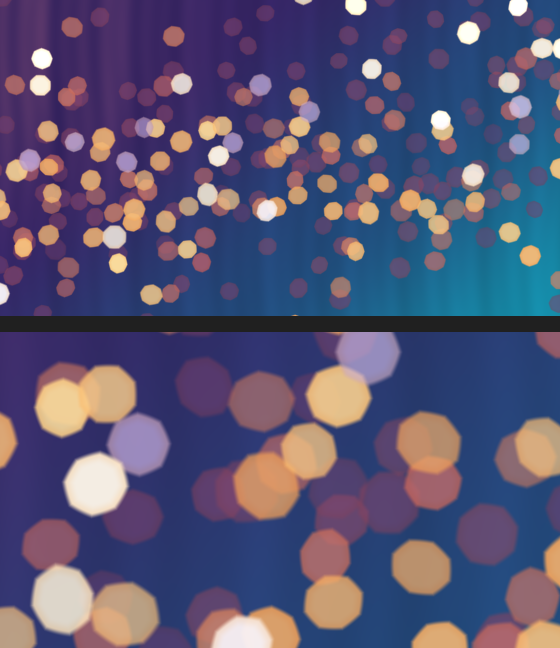
Top, the full canvas; bottom, a detail of the centre.
This background is drawn by a WebGL 1 fragment shader. Its source:

```glsl
precision highp float;
// Defocused city lights: faceted warm and white discs over a violet to teal haze.

uniform vec2 u_resolution;

const float FACET = 0.785398; // angle of one side of the eight-bladed aperture

float hash(vec2 p, float seed) {
    return fract(sin(dot(p, vec2(127.1, 311.7)) + seed * 74.7) * 43758.545);
}

mat2 rotation(float angle) {
    float c = cos(angle), s = sin(angle);
    return mat2(c, -s, s, c);
}

// Radius measured through a rounded octagon; 1 lies on its edge.
float apertureRadius(vec2 p, float radius) {
    float side = mod(atan(p.y, p.x + 1e-6), FACET) - 0.5 * FACET;
    return length(p) / radius * mix(1.0, cos(side) / cos(0.25 * FACET), 0.7);
}

// Gaussian weight of a horizontal band: x is its centre, y its half width.
float bandWeight(float y, vec2 band) {
    float d = (y - band.x) / band.y;
    return exp(-d * d);
}

// Slow sums of sines in x, drifting a little with height.
float curtain(vec2 p) {
    float s = sin(p.x * 23.0 + 0.6 * sin(p.y * 5.0));
    s += 0.7 * sin(p.x * 51.0 + 1.7);
    s += 0.5 * sin(p.x * 97.0 + sin(p.y * 9.0));
    return 0.5 + s / 4.4;
}

vec3 haze(vec2 p, float aspect) {
    float x = p.x / aspect;
    float slope = 0.75 * x + 0.45 * (1.0 - p.y);
    vec3 color = mix(vec3(0.21, 0.14, 0.39), vec3(0.13, 0.29, 0.48),
                     smoothstep(0.32, 0.82, slope));
    color = mix(color, vec3(0.08, 0.54, 0.65), smoothstep(0.75, 1.2, slope));
    float folds = curtain(p);
    float warmth = (1.0 - smoothstep(0.0, 0.5, x)) * smoothstep(0.1, 0.8, p.y);
    color = mix(color, vec3(0.50, 0.29, 0.40), 0.5 * warmth * folds);
    return color * (0.93 + 0.14 * folds);
}

// Scatters one jittered disc per occupied cell and blends it over the base.
vec3 addDiscs(vec3 base, vec2 p, float aspect, float rows, float radius, float seed,
              float density, vec2 band, vec3 tintA, vec3 tintB, float opacity) {
    vec2 home = floor(p * rows);
    for (int j = -1; j <= 1; j++) {
        for (int i = -1; i <= 1; i++) {
            vec2 cell = home + vec2(float(i), float(j));
            vec2 jitter = vec2(hash(cell, seed), hash(cell, seed + 1.0));
            vec2 center = (cell + jitter) / rows;
            float corner = smoothstep(0.75, 1.2, center.x / aspect + 0.4 - center.y);
            float chance = density * bandWeight(center.y, band) * (1.0 - 0.8 * corner);
            float present = step(hash(cell, seed + 2.0), chance);

            float variety = hash(cell, seed + 3.0);
            vec2 q = rotation(variety * 6.283) * (p - center);
            q.x *= mix(1.0, 1.14, hash(cell, seed + 4.0));
            float size = radius * mix(0.88, 1.08, hash(cell, seed + 5.0));
            float r = apertureRadius(q, size);

            float mask = present * (1.0 - smoothstep(0.88, 1.08, r));
            float strength = opacity * mix(0.7, 1.0, hash(cell, seed + 6.0));
            vec3 tint = mix(tintA, tintB, variety);
            tint *= mix(vec3(1.0), vec3(1.0, 0.93, 0.84), smoothstep(0.6, 1.0, r));
            base = mix(base, tint, mask * strength);
        }
    }
    return base;
}

void main() {
    float aspect = u_resolution.x / u_resolution.y;
    vec2 p = gl_FragCoord.xy / u_resolution.y;
    vec3 color = haze(p, aspect);

    // Faint mauve discs far behind
    color = addDiscs(color, p, aspect, 12.0, 0.032, 11.0, 0.60, vec2(0.5, 0.55),
                     vec3(0.46, 0.25, 0.44), vec3(0.62, 0.31, 0.42), 0.58);
    // Rose and amber discs
    color = addDiscs(color, p, aspect, 9.0, 0.033, 23.0, 0.65, vec2(0.44, 0.34),
                     vec3(0.75, 0.38, 0.42), vec3(0.86, 0.56, 0.42), 0.78);
    // Golden discs along the middle band
    color = addDiscs(color, p, aspect, 9.0, 0.034, 37.0, 0.85, vec2(0.39, 0.21),
                     vec3(0.93, 0.64, 0.38), vec3(1.0, 0.88, 0.62), 0.97);
    // Lavender discs, then the brightest white ones
    color = addDiscs(color, p, aspect, 8.0, 0.034, 53.0, 0.22, vec2(0.63, 0.20),
                     vec3(0.74, 0.64, 0.84), vec3(0.86, 0.80, 0.95), 0.92);
    color = addDiscs(color, p, aspect, 8.0, 0.036, 71.0, 0.36, vec2(0.70, 0.36),
                     vec3(1.0, 0.96, 0.86), vec3(0.97, 0.96, 1.0), 1.15);

    gl_FragColor = vec4(clamp(color, 0.0, 1.0), 1.0);
}
```
